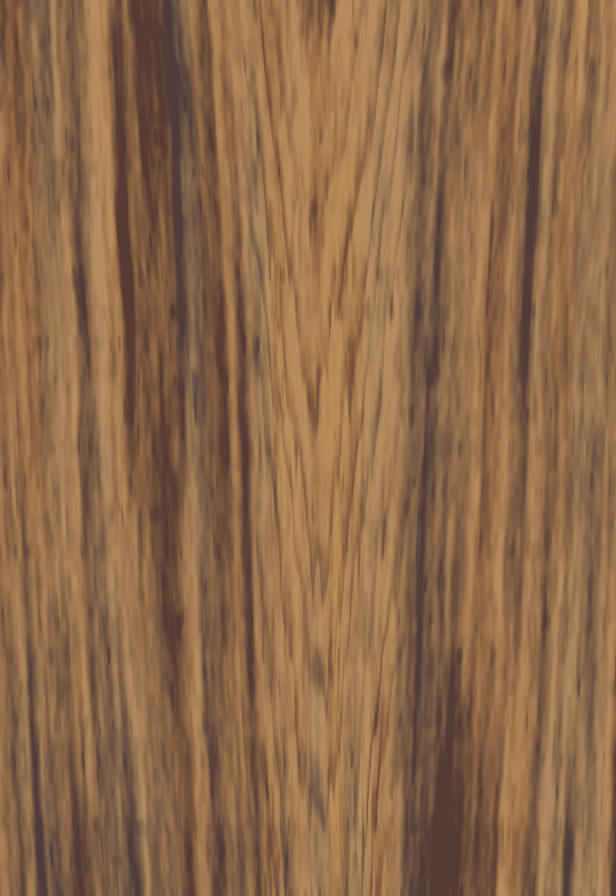
Give the GLSL for this texture, as a Shadertoy shader.

```glsl
// Flat-sawn brown wood veneer: nested cathedral arches between dark vertical streaks.
#define HEART_X 0.355
#define LEFT_EDGE 0.105
#define RIGHT_EDGE 0.140
#define LEAN 0.042
#define ARCH_STEEPNESS 8.0
#define ARCH_COUNT 5.2
#define FIBRE_FREQ vec2(210.0, 20.0)
#define FIBRE_CONTRAST 0.34
#define VEIN_DEPTH 0.62
#define DARK_WOOD vec3(0.32, 0.230, 0.212)
#define MID_WOOD vec3(0.585, 0.432, 0.290)
#define LIGHT_WOOD vec3(0.715, 0.552, 0.365)

float hash(vec2 p) {
    return fract(sin(dot(p, vec2(127.1, 311.7))) * 43758.5453);
}

float noise(vec2 p) {
    vec2 cell = floor(p), f = fract(p);
    f = f * f * (3.0 - 2.0 * f);
    float low = mix(hash(cell), hash(cell + vec2(1, 0)), f.x);
    float high = mix(hash(cell + vec2(0, 1)), hash(cell + vec2(1, 1)), f.x);
    return mix(low, high, f.y);
}

// Noise centred on zero
float grain(vec2 p) {
    return noise(p) - 0.5;
}

float bell(float x, float width) {
    return exp(-x * x / (width * width));
}

// Long streaks of several widths, with narrow dark veins
float streakTone(float s, float y) {
    float tone = 0.67;
    tone += 0.42 * grain(vec2(s * 24.0 + 7.0, y * 0.9));
    tone += 0.58 * grain(vec2(s * 65.0 + 31.0, y * 1.6));
    tone += 0.50 * grain(vec2(s * 140.0 + 53.0, y * 3.0));
    float vein = smoothstep(0.62, 0.92, noise(vec2(s * 48.0 + 91.0, y * 1.3)));
    vein *= 0.6 + 0.6 * noise(vec2(s * 150.0, y * 4.0));
    return tone - VEIN_DEPTH * vein;
}

// Downward-pointing arches with feathered rims
float archTone(float s, float y) {
    float level = y - ARCH_STEEPNESS * (sqrt(s * s + 0.0003) - 0.017);
    level += 0.14 * grain(vec2(s * 28.0, y * 3.0));
    level += 0.09 * grain(vec2(s * 170.0, y * 9.0));
    float phase = level * ARCH_COUNT + 1.1 * grain(vec2(level * 2.6, 4.0)) + 0.25;
    float ring = fract(phase);
    float rim = smoothstep(0.0, 0.18, ring) * (1.0 - smoothstep(0.18, 0.65, ring));
    float strength = 0.20 + 0.24 * hash(vec2(floor(phase), 8.0));
    float tone = 0.86 - strength * rim;
    tone += 0.24 * grain(vec2(s * 60.0 + 13.0, y * 2.0));
    return tone + 0.22 * grain(vec2(s * 120.0 + 37.0, y * 5.0));
}

// Dark bands that border the arches
float borderShade(float s, float y) {
    float leftBand = bell(s + LEFT_EDGE, 0.0055) * (0.45 + 0.7 * noise(vec2(3.0, y * 4.0)));
    float rightBand = bell(s - RIGHT_EDGE - 0.007, 0.014);
    rightBand *= 0.35 + 0.85 * noise(vec2(s * 150.0, y * 2.5));
    return leftBand + rightBand;
}

void mainImage(out vec4 fragColor, in vec2 fragCoord) {
    vec2 p = fragCoord / iResolution.y;
    float y = p.y;

    // Grain coordinate: gently wavy, drawn toward the heart near the bottom
    float d = p.x - HEART_X;
    d += 0.010 * grain(vec2(p.x * 5.0, y * 3.0)) + 0.004 * grain(vec2(p.x * 14.0, y * 8.0));
    float s = d + sign(d) * LEAN * (1.0 - y) * smoothstep(0.0, 0.08, abs(d));

    // Blend the arches into the streaks
    float edge = s < 0.0 ? LEFT_EDGE : RIGHT_EDGE;
    float outside = smoothstep(edge - 0.035, edge, abs(s));
    float tone = mix(archTone(s, y), streakTone(s, y), outside);
    tone -= 0.55 * borderShade(s, y);

    // Fine fibres and short dark pores
    tone += FIBRE_CONTRAST * grain(vec2(s, y) * FIBRE_FREQ);
    tone += 0.20 * grain(vec2(s * 330.0 + 17.0, y * 60.0));
    float pore = smoothstep(0.76, 0.95, noise(vec2(s * 190.0 + 71.0, y * 26.0)));
    tone -= 0.20 * pore;
    tone -= 0.07 * (1.0 - smoothstep(0.07, 0.10, y));
    tone = clamp(tone, 0.0, 1.05);

    // Tone ramp with a drift between orange and olive
    vec3 color = mix(DARK_WOOD, MID_WOOD, smoothstep(-0.05, 0.72, tone));
    color = mix(color, LIGHT_WOOD, smoothstep(0.50, 1.08, tone));
    float warmth = grain(vec2(s * 38.0 + 19.0, y * 1.5));
    color += vec3(0.045, -0.008, -0.050) * warmth;
    fragColor = vec4(color, 1.0);
}
```
